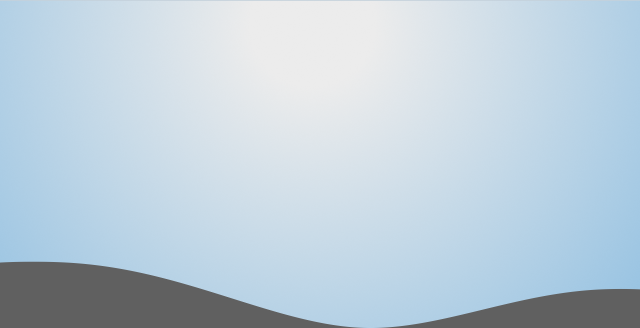
A WebGL 1 fragment shader for this background:

```glsl
precision highp float;

uniform vec2 u_resolution;

#define GLOW_CENTER vec2(0.488, 0.924)
#define GLOW_CORE 0.19
#define GLOW_REACH 1.27
#define GLOW_COLOR vec3(0.925, 0.925, 0.925)
#define SKY_COLOR vec3(0.605, 0.770, 0.888)
#define HILL_COLOR vec3(0.378)
#define RIM_COLOR vec3(0.77, 0.82, 0.86)
#define RIM_WIDTH 0.0025
#define VALLEY_X 0.579
#define LEFT_CREST vec2(0.052, 0.202)
#define RIGHT_CREST vec2(0.970, 0.119)

// Eased slope falling from a crest to the valley floor
float slopeHeight(float x, vec2 crest, float skew) {
  float t = abs(x - crest.x) / abs(VALLEY_X - crest.x);
  return crest.y * (1.0 - smoothstep(0.0, 1.0, pow(t, skew)));
}

float hillHeight(float x) {
  return x < VALLEY_X ? slopeHeight(x, LEFT_CREST, 1.18)
                      : slopeHeight(x, RIGHT_CREST, 1.10);
}

// Hash without sine, in the range 0 to 1
float hash(vec2 p) {
  vec3 q = fract(vec3(p.xyx) * 0.1031);
  q += dot(q, q.yzx + 33.33);
  return fract((q.x + q.y) * q.z);
}

void main() {
  vec2 uv = gl_FragCoord.xy / u_resolution;
  float aspect = u_resolution.x / u_resolution.y;
  float pixel = 1.0 / u_resolution.y;

  // Radial glow fading into the sky
  float reach = length((uv - GLOW_CENTER) * vec2(aspect, 1.0));
  float fade = clamp((reach - GLOW_CORE) / (GLOW_REACH - GLOW_CORE), 0.0, 1.0);
  vec3 color = mix(GLOW_COLOR, SKY_COLOR, fade);

  // Dither against banding
  color += (hash(gl_FragCoord.xy) - 0.5) / 255.0;

  // Thin rim along the top edge
  float rim = clamp((uv.y - 1.0 + RIM_WIDTH) / pixel + 0.5, 0.0, 1.0);
  color = mix(color, RIM_COLOR, rim);

  // Rolling hills
  float hill = clamp((hillHeight(uv.x) - uv.y) / pixel + 0.5, 0.0, 1.0);
  color = mix(color, HILL_COLOR, hill);

  gl_FragColor = vec4(color, 1.0);
}
```
